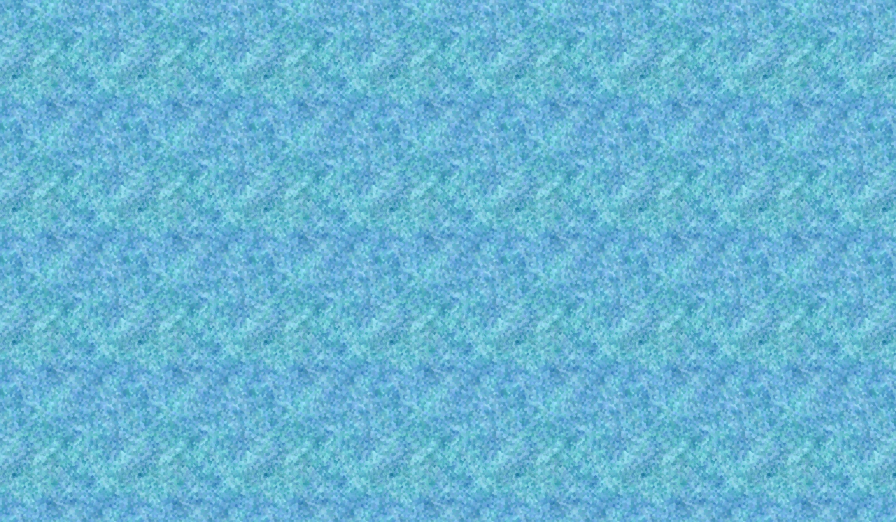
Write a Shadertoy shader that draws this pattern.

```glsl
vec3 hash3(vec2 c) {
    return fract(sin(vec3(dot(c, vec2(127.1, 311.7)),
                          dot(c, vec2(269.5, 183.3)),
                          dot(c, vec2(419.2, 371.9)))) * 43758.5);
}

// Soft cellular noise that wraps every unit of t, with count cells per unit
vec3 tiledCells(vec2 t, vec2 count, float sharpness) {
    t *= count;
    vec2 base = floor(t);
    vec3 sum = vec3(0.0);
    float total = 0.0;
    for (int j = -1; j <= 1; j++) {
        for (int i = -1; i <= 1; i++) {
            vec2 cell = base + vec2(i, j);
            vec2 id = mod(cell, count) + count * 0.37;
            vec2 d = t - cell - 0.5 - 0.7 * (hash3(id).xy - 0.5);
            float weight = exp(-sharpness * dot(d, d));
            sum += weight * hash3(id + 17.3);
            total += weight;
        }
    }
    return sum / total;
}

void mainImage(out vec4 fragColor, in vec2 fragCoord) {
    vec2 uv = fragCoord / iResolution.xy;
    vec2 p = fragCoord / iResolution.y;

    // Slight drift of the repeats toward the right
    float swell = smoothstep(0.08, 0.3, uv.y) * (1.0 - smoothstep(0.75, 0.95, uv.y));
    p.x += 0.02 * swell * smoothstep(0.6, 0.95, uv.x);

    // Tile space and its diagonals
    vec2 t = p / vec2(0.241, 0.2545);
    vec2 diagonal = vec2(t.x - t.y, t.x + t.y);
    float band = 0.5 + 0.5 * cos(6.2832 * (t.y - 0.42));

    vec3 patches = tiledCells(t, vec2(5.0), 5.0);
    vec3 mottle = tiledCells(t, vec2(22.0), 6.0);
    vec3 grain = tiledCells(t, vec2(54.0), 6.0);
    float rising = tiledCells(diagonal, vec2(9.0, 3.0), 5.0).x;
    float falling = tiledCells(diagonal.yx, vec2(11.0, 3.0), 5.0).y;

    // Blue and turquoise washes
    float wash = 0.5 * patches.x + 0.5 * rising + 0.25 * (band - 0.5);
    vec3 color = mix(vec3(0.39, 0.675, 0.85), vec3(0.4, 0.745, 0.825),
                     smoothstep(0.25, 0.75, wash + 0.3 * (mottle.x - 0.5)));

    // Pale crossing strokes
    float stroke = falling + 0.3 * (mottle.y - 0.5) + 0.12 * band;
    color = mix(color, vec3(0.6, 0.82, 0.89), 0.34 * smoothstep(0.45, 0.85, stroke));
    color += 0.06 * (rising - 0.5) + 0.05 * (patches.y - 0.5);

    // Coloured grain
    color += 0.18 * (grain.x - 0.5) + 0.07 * (grain - 0.5) + 0.07 * (mottle.z - 0.5);

    // Dark flecks gathered in the pale band
    color -= 0.08 * band * smoothstep(0.6, 0.9, grain.z);
    vec2 spot = (fract(t - vec2(0.11, 0.36) + 0.5) - 0.5) / vec2(0.08, 0.045);
    color -= vec3(0.14, 0.12, 0.12) * exp(-dot(spot, spot)) * smoothstep(0.3, 0.6, grain.y);

    fragColor = vec4(clamp(color, 0.0, 1.0), 1.0);
}
```
